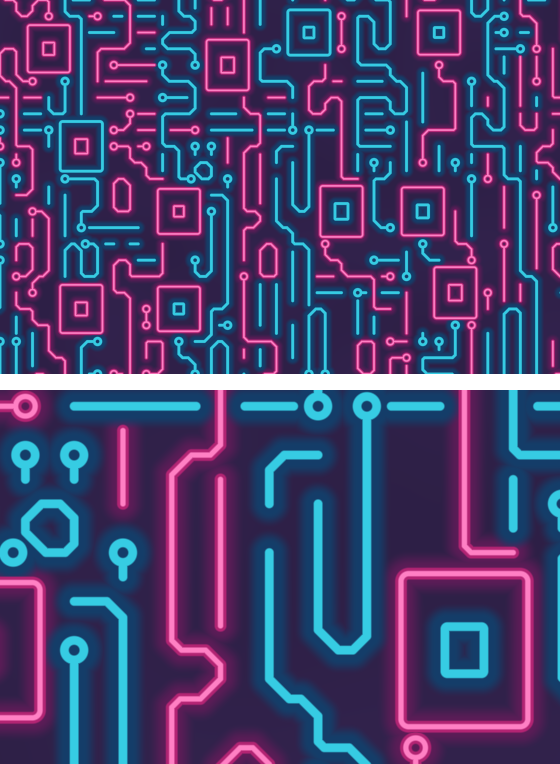
Top, the full canvas; bottom, a detail of the centre.
This pattern is drawn by a Shadertoy shader. Its source:

```glsl
// Neon circuit board: pink and cyan traces with ring pads and chip outlines.
// Traces are contours of a stepped height over grid cells, so they never cross;
// nodes bevel or end them, and straight filler runs use the free nodes.
const float ROWS = 23.0;           // grid pitches per canvas height
const vec2 TILT = vec2(0.3, 0.04); // height gain per cell, sets contour spacing
const float SWELL = 1.0;           // large bends of the contours
const float JITTER = 0.6;          // small meanders of the contours
const float CUT_SHARE = 0.06;      // share of edges removed
const float PAD_SHARE = 0.5;
const float PAD_RADIUS = 0.2;
const float BLOCK = 8.0;           // at most one chip per block of cells
const float CHIP_SHARE = 0.6;
const float FILL_SHARE = 0.8;      // share of filler runs drawn
const float FILL_RUN = 6.0;        // nodes per filler run
const float FILL_PINK = 0.3;
const vec3 BASE = vec3(0.185, 0.128, 0.285);
const vec3 PINK_HAZE = vec3(0.36, 0.11, 0.34);
const vec3 CYAN_HAZE = vec3(0.08, 0.24, 0.41);
const vec3 PINK_EDGE = vec3(0.70, 0.14, 0.45);
const vec3 PINK_CORE = vec3(1.0, 0.50, 0.77);
const vec3 CYAN_CORE = vec3(0.21, 0.80, 0.89);
const vec2 ARM[4] = vec2[4](vec2(0, 1), vec2(-1, 0), vec2(0, -1), vec2(1, 0));

float hash(vec2 p) { return fract(sin(dot(p, vec2(12.99, 78.23))) * 43758.5); }

// Gradient noise
float corner(vec2 i, vec2 f) {
    float a = 6.2832 * hash(i + 0.37);
    return dot(vec2(cos(a), sin(a)), f);
}
float noise(vec2 p) {
    vec2 i = floor(p), f = p - i, u = f * f * (3.0 - 2.0 * f), e = vec2(0, 1);
    float low = mix(corner(i, f), corner(i + e.yx, f - e.yx), u.x);
    return mix(low, mix(corner(i + e, f - e), corner(i + 1.0, f - 1.0), u.x), u.y);
}

// Distances
float segment(vec2 p, vec2 a, vec2 b) {
    vec2 ap = p - a, ab = b - a;
    return length(ap - ab * clamp(dot(ap, ab) / (dot(ab, ab) + 1e-5), 0.0, 1.0));
}
float frame(vec2 p, vec2 halfSize, float radius) {
    vec2 q = abs(p) - halfSize + radius;
    return abs(length(max(q, 0.0)) + min(max(q.x, q.y), 0.0) - radius);
}

// near.x holds the distance to pink, near.y to cyan
void keep(inout vec2 near, float d, bool pink) {
    if (pink) near.x = min(near.x, d); else near.y = min(near.y, d);
}

// Stepped height of a cell; jitter is shared by dominoes, upright or flat
float level(vec2 cell) {
    vec2 square = floor(cell * 0.5);
    vec2 domino = hash(square + 2.9) < 0.6 ? vec2(cell.x, square.y) : vec2(square.x + 200.0, cell.y);
    float swell = SWELL * noise(cell * 0.1 + 3.3);
    return floor(dot(cell, TILT) + swell + JITTER * step(0.5, hash(domino + 5.1)));
}

// Chips: offset from the block's chip centre, far away if it has none
vec2 chipOffset(vec2 p) {
    vec2 block = floor(p / BLOCK), spot = vec2(hash(block + 8.3), hash(block + 19.6));
    return hash(block + 41.7) < CHIP_SHARE ? p - block * BLOCK - 2.0 - floor(5.0 * spot) : vec2(99);
}
float insideChip(vec2 cell) {
    vec2 d = abs(chipOffset(cell + 0.5));
    return step(max(d.x, d.y), 2.0);
}
void addChip(vec2 q, inout vec2 near) {
    vec2 block = floor(q / BLOCK), p = chipOffset(q);
    float r = hash(block + 63.2);
    vec2 size = vec2(1.3, 1.3 + 0.3 * r);
    keep(near, frame(p, size, 0.16), hash(block + 27.4) < 0.75);
    keep(near, frame(p, size * (0.2 + 0.12 * r), 0.05), hash(block + 33.9) < 0.65);
}

// Two arms of a node: joined by a bevel, or one arm ending in a pad
float link(vec2 p, vec2 a, vec2 b, bool hasA, bool hasB, float bevel, float stop, float r) {
    if (!hasA && !hasB) return 1e3;
    if (hasA && hasB) {
        float arms = min(segment(p, a * 0.5, a * bevel), segment(p, b * 0.5, b * bevel));
        return min(arms, segment(p, a * bevel, b * bevel));
    }
    vec2 arm = hasA ? a : b;
    float d = segment(p, arm * 0.5, arm * stop), ring = length(p - arm * stop) - PAD_RADIUS;
    return r < PAD_SHARE ? min(max(d, -ring), abs(ring)) : d;
}

// Straight run through nodes that no contour visits
void addFiller(vec2 p, vec2 n, float r, inout vec2 near) {
    bool upright = hash(floor(n / 5.0) + 14.2) < 0.55;
    vec2 t = upright ? n : n.yx + vec2(300, 0), arm = upright ? ARM[0] : ARM[3];
    float along = t.y + floor(FILL_RUN * hash(vec2(t.x, 6.1))), spot = mod(along, FILL_RUN);
    vec2 run = vec2(t.x, floor(along / FILL_RUN));
    if (hash(run + 77.3) > FILL_SHARE) return;
    float d = link(p, arm, -arm, spot < FILL_RUN - 1.5, spot > 0.5, 0.0, 0.0, r);
    keep(near, d, hash(run + 11.9) < FILL_PINK);
}

void addNode(vec2 q, vec2 n, inout vec2 near) {
    vec4 h, chip;
    for (int i = 0; i < 4; i++) {
        vec2 cell = n - vec2(i == 1 || i == 2, i > 1);
        h[i] = level(cell);
        chip[i] = insideChip(cell);
    }
    vec4 low = min(h, h.yzwx);
    int count = 0, a = 0, b = 0;
    bool alive[4];
    for (int i = 0; i < 4; i++) {
        int j = (i + 1) & 3;
        bool on = h[i] != h[j];
        alive[i] = on && chip[i] * chip[j] < 0.5 && hash(2.0 * n + ARM[i] + 71.0) > CUT_SHARE;
        if (on) { if (count++ == 0) a = i; b = i; }
    }
    float r = hash(n + 90.4), bevel = mix(0.08, 0.45, hash(n + 55.8)), stop = 0.0;
    if (count == 0 && dot(chip, chip) < 0.5) addFiller(q - n, n, r, near);
    if (count < 2) return;
    if (count == 4) { // two bevels that face away from each other
        a = h.y == h.w && (h.x != h.z || r < 0.5) ? 1 : 0;
        b = a + 1; bevel = 0.42; stop = 0.25;
        int c = a + 2, d = (a + 3) & 3;
        keep(near, link(q - n, ARM[c], ARM[d], alive[c], alive[d], bevel, stop, r), mod(low[c], 2.0) < 0.5);
    }
    keep(near, link(q - n, ARM[a], ARM[b], alive[a], alive[b], bevel, stop, r), mod(low[a], 2.0) < 0.5);
}

void mainImage(out vec4 fragColor, in vec2 fragCoord) {
    float pixel = ROWS / iResolution.y, soft = 0.01 + 0.6 * pixel;
    vec2 q = fragCoord * pixel, near = vec2(1e3);
    for (int i = 0; i < 4; i++) addNode(q, floor(q) + vec2(i & 1, i >> 1), near);
    addChip(q, near);
    // Haze, then glowing strokes
    vec2 haze = 1.0 - smoothstep(vec2(0.12, 0.2), vec2(0.5), near);
    vec3 col = mix(BASE * (1.0 + 0.1 * noise(q * 0.2)), PINK_HAZE, haze.x);
    col = mix(col, CYAN_HAZE, haze.y);
    col = mix(col, PINK_EDGE, 1.0 - smoothstep(0.12 - soft, 0.12 + soft, near.x));
    col = mix(col, PINK_CORE, 1.0 - smoothstep(0.055 - soft, 0.055 + soft, near.x));
    col = mix(col, CYAN_CORE, 1.0 - smoothstep(0.09 - soft, 0.09 + soft, near.y));
    fragColor = vec4(col, 1.0);
}
```
